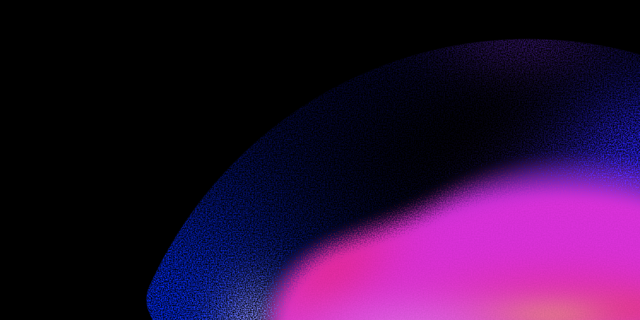
This background is drawn by a WebGL 2 fragment shader. Its source:

```glsl
#version 300 es
precision highp float;

uniform vec2 u_resolution;
out vec4 fragColor;

vec2 hashGradient(vec2 cell) {
    vec3 h = fract(cell.xyx * vec3(0.1031, 0.1030, 0.0973));
    h += dot(h, h.yzx + 33.33);
    float angle = 6.2832 * fract((h.x + h.y) * h.z);
    return vec2(cos(angle), sin(angle));
}

float gradientNoise(vec2 p) {
    vec2 i = floor(p), f = fract(p);
    vec2 u = f * f * f * (f * (f * 6.0 - 15.0) + 10.0);
    vec2 e = vec2(1.0, 0.0);
    float low = mix(dot(hashGradient(i), f), dot(hashGradient(i + e), f - e), u.x);
    float high = mix(dot(hashGradient(i + e.yx), f - e.yx), dot(hashGradient(i + 1.0), f - 1.0), u.x);
    return mix(low, high, u.y);
}

float smoothMin(float a, float b, float k) {
    float h = max(k - abs(a - b), 0.0) / k;
    return min(a, b) - 0.25 * h * h * k;
}

// Approximate signed distance to an ellipse
float ellipse(vec2 p, vec2 center, vec2 radii) {
    vec2 q = (p - center) / radii;
    float len = length(q);
    return len * (len - 1.0) / max(length(q / radii), 0.001);
}

// Gaussian spot; a larger scale makes it narrower
float glow(vec2 p, vec2 center, vec2 scale) {
    vec2 q = (p - center) * scale;
    return exp(-dot(q, q));
}

void main() {
    vec2 p = gl_FragCoord.xy / u_resolution.y;
    float pixel = 1.0 / u_resolution.y;
    float grain = gradientNoise(p * 187.0) + 0.6 * gradientNoise(p * 233.0 + 71.0);

    // Large dome with a rounded lower left corner
    float dome = ellipse(p, vec2(1.65, -0.442), vec2(1.3, 1.32));
    float cut = (0.445 + 0.42 * (0.075 - p.y) - p.x) / 1.085;
    dome = -smoothMin(-dome, -cut, 0.03);

    // Navy body, shaded to black in the upper right
    vec3 color = vec3(0.005, 0.008, 0.085);
    color += vec3(0.0, 0.08, 0.43) * glow(p, vec2(0.5, 0.0), vec2(2.1, 2.2));
    vec2 tilted = mat2(0.95, -0.31, 0.31, 0.95) * (p - vec2(1.58, 0.6));
    color *= 1.0 - 0.93 * glow(tilted, vec2(0.0), vec2(2.0, 4.5));
    color += vec3(0.06, 0.055, 0.4) * glow(p, vec2(2.05, 0.53), vec2(3.5, 4.5));

    // Violet rim and pale mauve foot
    color += vec3(0.09, 0.03, 0.13) * glow(p, vec2(1.63, 0.87), vec2(4.0, 9.0));
    color += vec3(0.27, 0.22, 0.16) * glow(p, vec2(0.8, -0.02), vec2(8.0, 7.0));

    // Soft bright body made of two merged ellipses
    float body = smoothMin(
        ellipse(p, vec2(1.22, -0.02), vec2(0.37, 0.29)),
        ellipse(p, vec2(1.78, 0.0), vec2(0.68, 0.458)), 0.12);
    float right = smoothstep(1.2, 1.9, p.x);
    color += vec3(0.1, 0.04, 0.28) * right * exp(-12.0 * max(body, 0.0));

    vec3 bright = vec3(0.84, 0.19, 0.84);
    vec2 leaning = mat2(0.8, -0.6, 0.6, 0.8) * (p - vec2(1.04, 0.15));
    bright = mix(bright, vec3(0.88, 0.16, 0.6), 0.9 * glow(leaning, vec2(0.0), vec2(4.5, 8.0)));
    bright = mix(bright, vec3(0.87, 0.19, 0.66), 0.8 * glow(p, vec2(1.75, 0.08), vec2(2.5, 10.0)));
    bright = mix(bright, vec3(0.86, 0.4, 0.86), 0.8 * glow(p, vec2(1.3, -0.03), vec2(3.0, 10.0)));
    bright = mix(bright, vec3(0.88, 0.46, 0.54), 0.85 * glow(p, vec2(1.74, 0.015), vec2(4.5, 16.0)));
    bright = mix(bright, vec3(0.88, 0.2, 0.5), 0.6 * glow(p, vec2(2.0, 0.03), vec2(6.0, 14.0)));
    bright = mix(bright, vec3(0.58, 0.18, 0.8), right * smoothstep(-0.11, 0.02, body));

    float softness = mix(0.055, 0.09, right);
    float mask = 1.0 - smoothstep(-softness, softness, body + 0.025 * grain);

    // Grain is strongest in the dark parts
    color *= 1.0 + 1.1 * grain;
    color += vec3(0.012, 0.008, 0.055) * grain;
    color = mix(color, bright * (1.0 + 0.04 * grain), mask);

    color *= 1.0 - smoothstep(-pixel, pixel, dome);
    fragColor = vec4(clamp(color, 0.0, 1.0), 1.0);
}
```
